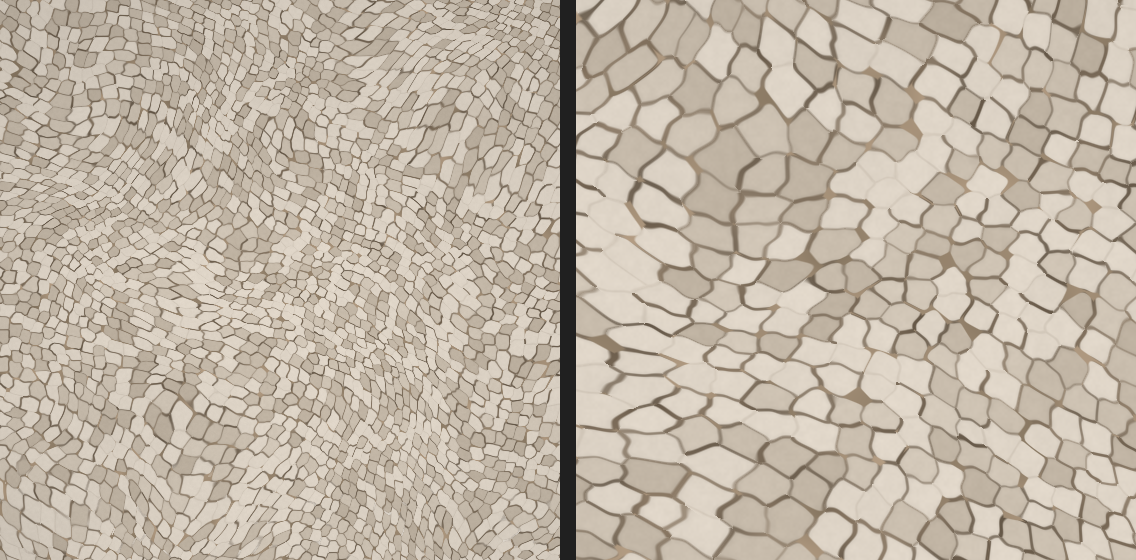
Left, the full canvas; right, a detail of the centre.
A Shadertoy shader for this texture:

```glsl
// A floor of small, pale, hand-cut stone mosaic set in thin brown grout.
// Stones are cells of a Voronoi diagram with a square-ish metric, laid in
// bent, staggered rows; each has its own turn, size and tone.

const float STONES_ACROSS = 47.0;

float hash(vec2 p) {
    vec3 q = fract(vec3(p.xyx) * 0.1031);
    q += dot(q, q.yzx + 33.33);
    return fract((q.x + q.y) * q.z);
}

float noise(vec2 p) {
    vec2 i = floor(p), f = fract(p);
    f = f * f * (3.0 - 2.0 * f);
    return mix(mix(hash(i), hash(i + vec2(1, 0)), f.x),
               mix(hash(i + vec2(0, 1)), hash(i + vec2(1, 1)), f.x), f.y);
}

vec2 noise2(vec2 p) {
    return vec2(noise(p + 17.3), noise(p + 71.9)) - 0.5;
}

mat2 turn(float a) {
    return mat2(cos(a), sin(a), -sin(a), cos(a));
}

// Distance whose level lines are squares with rounded corners
float squareNorm(vec2 v) {
    v *= v;
    return pow(dot(v * v, v), 1.0 / 6.0);
}

// Finds the two closest stones; returns their distances
vec2 closestStones(vec2 q, float bend, out vec2 first, out vec2 second) {
    vec2 dist = vec2(9.0);
    first = second = vec2(0.0);
    for (int j = -1; j <= 1; j++) {
        float row = floor(q.y) + float(j);
        float shift = hash(vec2(row, 5.7));
        for (int i = -1; i <= 1; i++) {
            vec2 id = vec2(floor(q.x - shift) + float(i), row);
            vec2 jitter = vec2(hash(id + 3.1), hash(id + 41.7)) - 0.5;
            vec2 center = id + vec2(shift + 0.5, 0.5) + 0.42 * jitter;
            float angle = bend + 0.75 * (hash(id + 9.4) - 0.5);
            float d = squareNorm(turn(angle) * (q - center))
                    - 0.12 * (hash(id + 63.2) - 0.5);
            if (d < dist.x) {
                dist = vec2(d, dist.x);
                second = first;
                first = id;
            } else if (d < dist.y) {
                dist.y = d;
                second = id;
            }
        }
    }
    return dist;
}

bool isPale(vec2 id) {
    return hash(id + 27.5) < 0.5;
}

vec3 stoneColor(vec2 id) {
    float shade = hash(id + 88.8);
    vec3 pale = vec3(0.865, 0.827, 0.775) - 0.02 * shade;
    vec3 gray = mix(vec3(0.815, 0.773, 0.715), vec3(0.725, 0.677, 0.612), shade);
    return isPale(id) ? pale : gray;
}

void mainImage(out vec4 fragColor, in vec2 fragCoord) {
    vec2 uv = fragCoord / iResolution.y;
    vec2 p = uv * STONES_ACROSS;
    float pixel = STONES_ACROSS / iResolution.y;

    // Bend the rows
    vec2 q = turn(0.45) * p + 6.5 * noise2(p * 0.075) + 1.6 * noise2(p * 0.21);
    float bend = 1.2 * (noise(p * 0.12 + 9.0) - 0.5);

    vec2 first, second;
    vec2 dist = closestStones(q, bend, first, second);

    // Joints differ in strength; some pale neighbours almost fuse
    float joint = hash(first + second + 12.6);
    float strength = 0.4 + 0.6 * joint;
    if (isPale(first) && isPale(second) && joint < 0.45) strength = 0.1;
    float seam = 0.5 * (dist.y - dist.x);
    float halfWidth = 0.025 + 0.03 * joint;
    float soft = 0.5 * max(pixel, 0.06);
    float line = strength * (1.0 - smoothstep(halfWidth - soft, halfWidth + soft, seam));

    // Wider pockets of grout where corners do not meet
    float pocket = smoothstep(-soft, soft, dist.x - 0.60);

    // Stone faces with faint mottling and worn rims
    vec3 color = stoneColor(first);
    color += 0.016 * (noise(p * 5.0) - 0.5) + 0.012 * (noise(p * 13.0) - 0.5);
    color *= 1.0 - 0.05 * strength * (1.0 - smoothstep(0.02, 0.16, seam));

    // Grout, dark in thin joints and tan in the pockets
    vec3 darkGrout = mix(vec3(0.36, 0.31, 0.25), vec3(0.54, 0.47, 0.39), noise(p * 0.9));
    vec3 tanGrout = mix(vec3(0.50, 0.44, 0.36), vec3(0.70, 0.61, 0.51), noise(p * 0.7 + 4.0));
    color = mix(color, darkGrout, line);
    color = mix(color, tanGrout, pocket);

    // Soft light, brightest a little below the middle
    vec2 away = uv - vec2(0.55, 0.40);
    color *= 1.015 - 0.14 * dot(away, away) + 0.03 * (noise(uv * 4.0) - 0.5);

    // Glints on a few polished rims near the bottom
    float glint = step(0.88, joint) * smoothstep(0.30, 0.08, uv.y)
                * smoothstep(0.09, 0.03, seam) * noise(p * 1.3);
    color = mix(color, vec3(0.96, 0.94, 0.91), 0.8 * glint);

    fragColor = vec4(color, 1.0);
}
```
